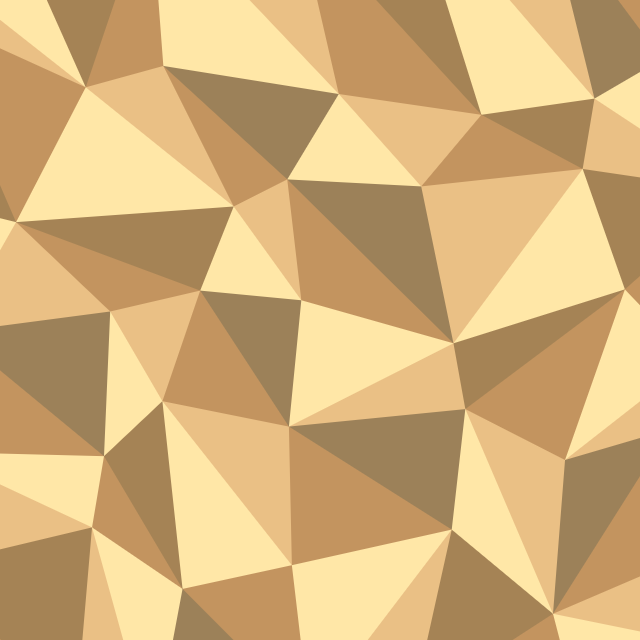
A WebGL 2 fragment shader for this background:

```glsl
#version 300 es
precision highp float;
// Low-poly mosaic of flat sand-coloured triangles. The corners of a square
// grid are jittered and each quad is split along its better diagonal; a
// checkerboard of dark and light quads keeps neighbouring facets distinct.

uniform vec2 u_resolution;
out vec4 fragColor;

vec2 hash2(vec2 p) {
    vec3 q = fract(vec3(p.xyx) * vec3(0.1031, 0.1030, 0.0973));
    q += dot(q, q.yzx + 33.33);
    return fract((q.xx + q.yz) * q.zy);
}

// Each corner stays inside its own unit cell, so quads never overlap.
vec2 corner(vec2 cell) {
    return cell + 0.5 + 0.84 * (hash2(cell + 17.0) - 0.5);
}

float cross2(vec2 u, vec2 v) {
    return u.x * v.y - u.y * v.x;
}

float area(vec2 a, vec2 b, vec2 c) {
    return 0.5 * cross2(b - a, c - a);
}

// Signed distance to the line a-b, positive on its left.
float side(vec2 p, vec2 a, vec2 b) {
    return cross2(b - a, p - a) / length(b - a);
}

// Smooth coverage of a counter-clockwise triangle.
float coverage(vec2 p, vec2 a, vec2 b, vec2 c, float pixel) {
    float inside = min(side(p, a, b), min(side(p, b, c), side(p, c, a)));
    return clamp(inside / pixel + 0.5, 0.0, 1.0);
}

void main() {
    float cells = 5.0;
    vec2 p = gl_FragCoord.xy / u_resolution.y * cells;
    float pixel = cells / u_resolution.y;

    vec3 olive = vec3(0.612, 0.506, 0.349);
    vec3 umber = vec3(0.647, 0.514, 0.333);
    vec3 tan_ = vec3(0.765, 0.580, 0.373);
    vec3 apricot = vec3(0.918, 0.753, 0.522);
    vec3 cream = vec3(1.000, 0.906, 0.655);

    vec3 sum = vec3(0.0);
    float weight = 0.0;

    // Only the four quads touching this cell can cover the point.
    for (int j = -1; j <= 0; j++)
    for (int i = -1; i <= 0; i++) {
        vec2 cell = floor(p) + vec2(i, j);
        vec2 a = corner(cell);
        vec2 b = corner(cell + vec2(1.0, 0.0));
        vec2 c = corner(cell + vec2(1.0, 1.0));
        vec2 d = corner(cell + vec2(0.0, 1.0));

        // Split along the diagonal that leaves the larger smallest part.
        float splitAC = min(area(a, b, c), area(a, c, d));
        float splitBD = min(area(b, c, d), area(b, d, a));
        if (splitBD > splitAC) {
            vec2 first = a;
            a = b; b = c; c = d; d = first;
        }

        // Dark quads pair brown with tan, light ones cream with apricot.
        vec2 rnd = hash2(cell + 71.0);
        bool dark = mod(cell.x + cell.y, 2.0) < 0.5;
        vec3 major = dark ? (rnd.x < 0.5 ? olive : umber) : cream;
        vec3 minor = dark ? tan_ : apricot;

        // The major colour usually takes the larger triangle.
        bool majorFirst = (area(a, b, c) > area(a, c, d)) == (rnd.y < 0.85);
        float first = coverage(p, a, b, c, pixel);
        float second = coverage(p, a, c, d, pixel);
        sum += first * (majorFirst ? major : minor);
        sum += second * (majorFirst ? minor : major);
        weight += first + second;
    }

    fragColor = vec4(sum / max(weight, 1e-4), 1.0);
}
```
